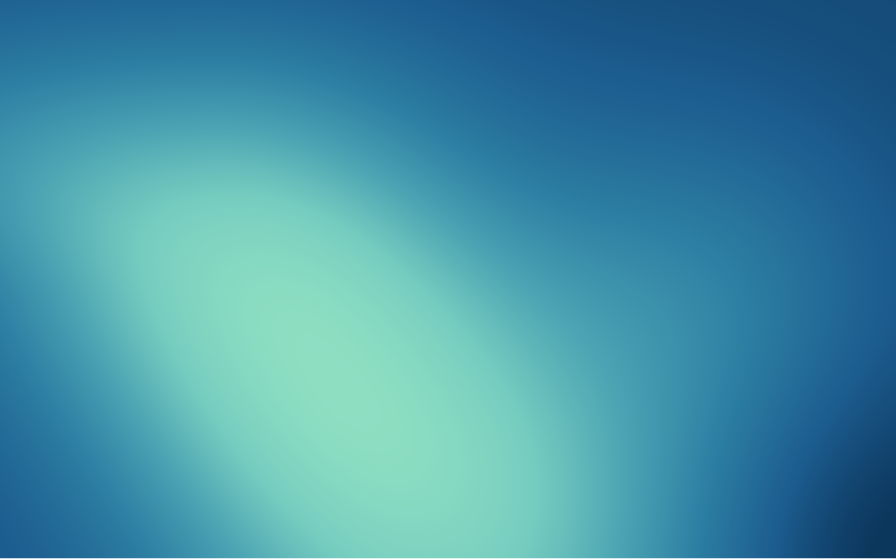
Reproduce this background procedurally as a Shadertoy shader.

```glsl
const float ASPECT = 1.6;
const float EDGE_HEIGHT = 1.0 / 320.0;

// Soft elliptical falloff, 1 at the centre
float glow(vec2 p, vec2 centre, vec2 spread) {
    vec2 d = (p - centre) / spread;
    return exp(-0.5 * dot(d, d));
}

// Bright diagonal band that bends upright and fades toward the top
float ridge(vec2 p) {
    float crestX = mix(0.80, 0.38, smoothstep(-0.2, 0.85, p.y));
    float leftSpread = mix(0.37, 0.62, smoothstep(0.45, 1.0, p.y));
    float dx = p.x - crestX;
    // Blend the two side widths so the crest stays smooth
    float spread = mix(leftSpread, 0.37, smoothstep(-0.12, 0.12, dx));
    float across = exp(-0.5 * dx * dx / (spread * spread));

    float dy = p.y - 0.31;
    float along = dy > 0.0 ? exp(-pow(dy / 0.573, 2.8))
                           : exp(-0.5 * pow(-dy / 0.56, 2.0));
    return across * along;
}

// Colour ramp from deep navy to pale mint
vec3 seaRamp(float level) {
    vec3 stops[6] = vec3[6](
        vec3(0.045, 0.215, 0.365),
        vec3(0.110, 0.362, 0.560),
        vec3(0.170, 0.490, 0.635),
        vec3(0.290, 0.635, 0.700),
        vec3(0.460, 0.800, 0.750),
        vec3(0.565, 0.880, 0.760));
    float position = clamp(level, 0.0, 1.0) * 5.0;
    vec3 colour = stops[0];
    for (int i = 1; i < 6; i++) {
        colour = mix(colour, stops[i], clamp(position - float(i - 1), 0.0, 1.0));
    }
    return colour;
}

void mainImage(out vec4 fragColor, in vec2 fragCoord) {
    vec2 p = fragCoord / iResolution.xy * vec2(ASPECT, 1.0);

    // Light level: ambient, main band, right-hand haze, dark corner
    float level = 0.10;
    level += 0.88 * ridge(p);
    level += 0.25 * glow(p, vec2(1.27, 0.47), vec2(0.24));
    level -= 0.20 * glow(p, vec2(1.60, -0.02), vec2(0.22));
    vec3 colour = seaRamp(level);

    // Thin white strip along the bottom, by pixel coverage
    float strip = clamp(EDGE_HEIGHT * iResolution.y - fragCoord.y + 0.5, 0.0, 1.0);
    fragColor = vec4(mix(colour, vec3(1.0), strip), 1.0);
}
```
